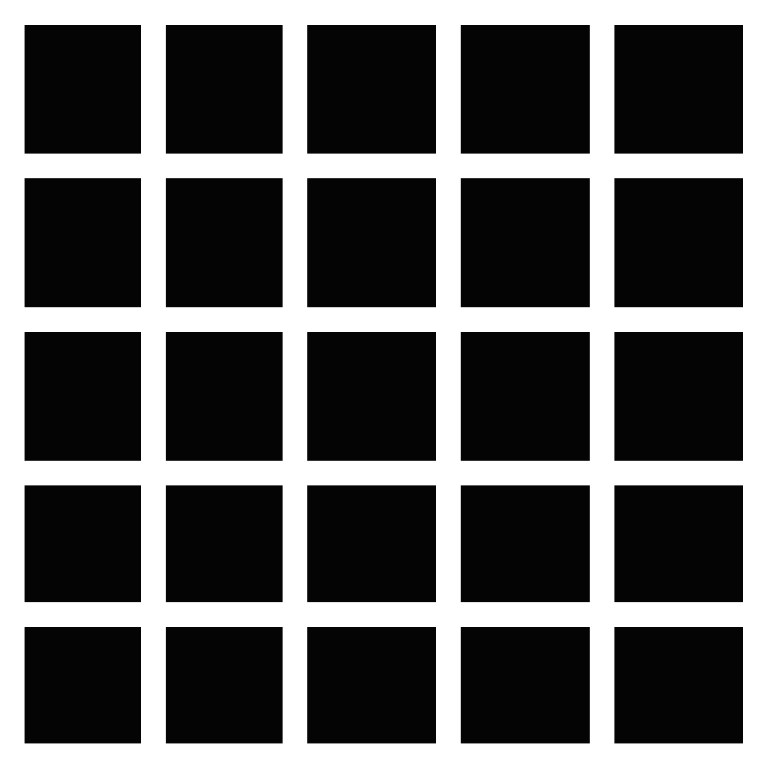
This pattern is drawn by a Shadertoy shader. Its source:

```glsl
// Five by five grid of black tiles on white, the first two columns and rows narrower.
#define LINE_WIDTH 0.032
#define NARROW_PITCH 0.184
#define WIDE_PITCH 0.2
#define NARROW_COUNT 2.0
#define TILE_COLOR vec3(0.016)
#define LINE_COLOR vec3(1.0)

// Signed distance to the tile span along each axis, negative inside
vec2 tileSpan(vec2 p) {
    float split = NARROW_COUNT * NARROW_PITCH;
    vec2 isWide = step(split, p);
    vec2 pitch = mix(vec2(NARROW_PITCH), vec2(WIDE_PITCH), isWide);
    vec2 cell = mod(p - split * isWide, pitch);
    return abs(cell - 0.5 * (pitch + LINE_WIDTH)) - 0.5 * (pitch - LINE_WIDTH);
}

void mainImage(out vec4 fragColor, in vec2 fragCoord) {
    vec2 p = fragCoord / iResolution.y;
    float pixel = 1.0 / iResolution.y;

    // Pixel coverage of the tile, axis by axis
    vec2 coverage = clamp(0.5 - tileSpan(p) / pixel, 0.0, 1.0);

    fragColor = vec4(mix(LINE_COLOR, TILE_COLOR, coverage.x * coverage.y), 1.0);
}
```
